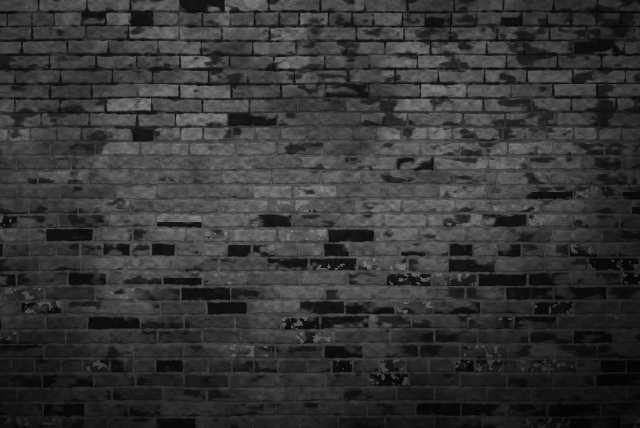
Write a Shadertoy shader that draws this texture.

```glsl
const float COURSES = 29.6;          // brick rows over the canvas height
const float COURSE_SHIFT = 0.19;     // part of a row cut off at the top
const float STRETCHERS = 13.8;       // long bricks across
const float HEADERS = 26.0;          // short bricks across
const float HEADER_PERIOD = 8.0;     // one short-brick row in this many
const float JOINT_JITTER = 0.24;     // wander of upright joints, in bricks
const float JOINT_HALF = 0.0029;     // half joint width, in canvas heights
const float ROUGHNESS = 0.0030;      // raggedness of brick edges
const float PAINTED_ABOVE = 0.70;    // height where joints turn to dark gaps
const float SOOT_CHANCE = 0.17;
const vec3 BRICK = vec3(0.345);
const vec3 MORTAR = vec3(0.375);
const vec3 GAP = vec3(0.075);
const vec3 SOOT = vec3(0.045);
const vec3 LIME = vec3(0.52);
const vec2 LIGHT_CENTER = vec2(0.43, 0.63);

float hash(vec2 p) {
    return fract(sin(dot(p, vec2(127.1, 311.7))) * 43758.547);
}

float noise(vec2 p) {
    vec2 i = floor(p), f = fract(p);
    f = f * f * (3.0 - 2.0 * f);
    float low = mix(hash(i), hash(i + vec2(1, 0)), f.x);
    float high = mix(hash(i + vec2(0, 1)), hash(i + vec2(1, 1)), f.x);
    return mix(low, high, f.y);
}

float fbm(vec2 p) {
    float sum = 0.0, amp = 0.5;
    for (int i = 0; i < 4; i++) {
        sum += amp * noise(p);
        p = p * 2.03 + 17.3;
        amp *= 0.5;
    }
    return sum / 0.9375;
}

// Returns brick id (xy), distance to the nearest joint (z), height in row (w)
vec4 brickWall(vec2 uv, float aspect) {
    float y = (1.0 - uv.y) * COURSES + COURSE_SHIFT;
    y += 0.16 * (noise(vec2(uv.x * 9.0, floor(y * 0.5) * 3.7)) - 0.5);
    float row = floor(y), inRow = fract(y);
    bool isHeader = mod(row, HEADER_PERIOD) == 1.0;
    float count = isHeader ? HEADERS : STRETCHERS;
    float x = uv.x * count + 0.5 * mod(row, 2.0) + 0.3 * hash(vec2(row, 4.0));

    float nearest = floor(x + 0.5);
    float joint = nearest + JOINT_JITTER * (hash(vec2(nearest, row)) - 0.5);
    float column = x < joint ? nearest - 1.0 : nearest;
    float side = abs(x - joint) * aspect / count;
    float bed = min(inRow, 1.0 - inRow) / COURSES;
    return vec4(column, row, min(side * 1.15, bed), inRow);
}

void mainImage(out vec4 fragColor, in vec2 fragCoord) {
    vec2 uv = fragCoord / iResolution.xy;
    float aspect = iResolution.x / iResolution.y;
    vec2 p = vec2(uv.x * aspect, uv.y);
    float pixel = 1.0 / iResolution.y;

    vec4 wall = brickWall(uv, aspect);
    vec2 id = wall.xy;
    float painted = smoothstep(-0.08, 0.08,
        uv.y - PAINTED_ABOVE + 0.12 * (noise(p * 5.0) - 0.5));

    // Ragged brick outline, with tighter joints in the painted part
    float ragged = ROUGHNESS * (fbm(p * 75.0) - 0.5) * 2.0;
    float edge = wall.z + ragged - JOINT_HALF * mix(1.0, 0.72, painted);
    float face = smoothstep(-pixel, pixel, edge);

    // Brick face: tone per brick, broad stains, grain and relief lit from above
    float tone = 0.82 + 0.34 * hash(id + 7.0);
    float stain = fbm(p * 7.0 + 3.0);
    float grain = fbm(p * vec2(85.0, 110.0));
    float relief = fbm(p * 60.0) - fbm(p * 60.0 + vec2(0.0, 0.3));
    vec3 brick = BRICK * tone * (0.72 + 0.56 * grain) + 0.16 * relief;
    brick *= mix(0.72, 1.10, smoothstep(0.28, 0.62, stain));
    brick *= mix(0.78, 1.0, smoothstep(0.15, 0.65, uv.y));

    // Soot: whole bricks in the lower half, and broken patches
    float lower = 1.0 - smoothstep(0.42, 0.60, uv.y);
    float band = exp(-pow((uv.y - 0.30) / 0.12, 2.0));
    float chance = SOOT_CHANCE * (lower + band) + 0.025;
    float sooty = step(hash(id + 31.0), chance);
    float patches = fbm(p * vec2(22.0, 38.0) + 9.0);
    float soot = sooty * smoothstep(0.28, 0.48, patches);
    float rightSide = smoothstep(0.45, 1.0, uv.x);
    soot = max(soot, 0.75 * smoothstep(0.60, 0.74, patches + 0.08 * rightSide));
    brick = mix(brick, SOOT * (0.6 + grain), 0.9 * soot);

    // Lime flecks on a few lower bricks
    float limed = step(hash(id + 53.0), 0.09 * (lower + band));
    brick = mix(brick, LIME, 0.7 * limed * smoothstep(0.56, 0.66, fbm(p * 95.0)));

    // Shaded lower lip and lit upper lip of each brick
    float lip = 1.0 - smoothstep(0.0, 0.0045, edge);
    brick *= 1.0 - 0.42 * lip * smoothstep(0.5, 0.8, wall.w);
    brick *= 1.0 + 0.14 * lip * (1.0 - smoothstep(0.2, 0.5, wall.w));

    // Joints: pale mortar below, dark crevices above
    vec3 mortar = MORTAR * (0.62 + 0.60 * grain) * mix(0.75, 1.0, stain);
    vec3 crevice = mix(GAP, BRICK * 0.7, smoothstep(0.52, 0.72, fbm(p * 24.0)));
    vec3 color = mix(mix(mortar, crevice, painted), brick, face);

    // Falloff of the light toward the corners
    float reach = length((uv - LIGHT_CENTER) * vec2(1.0, 0.95));
    color *= 1.0 - 0.80 * smoothstep(0.22, 0.86, reach);
    fragColor = vec4(clamp(color, 0.0, 1.0), 1.0);
}
```
